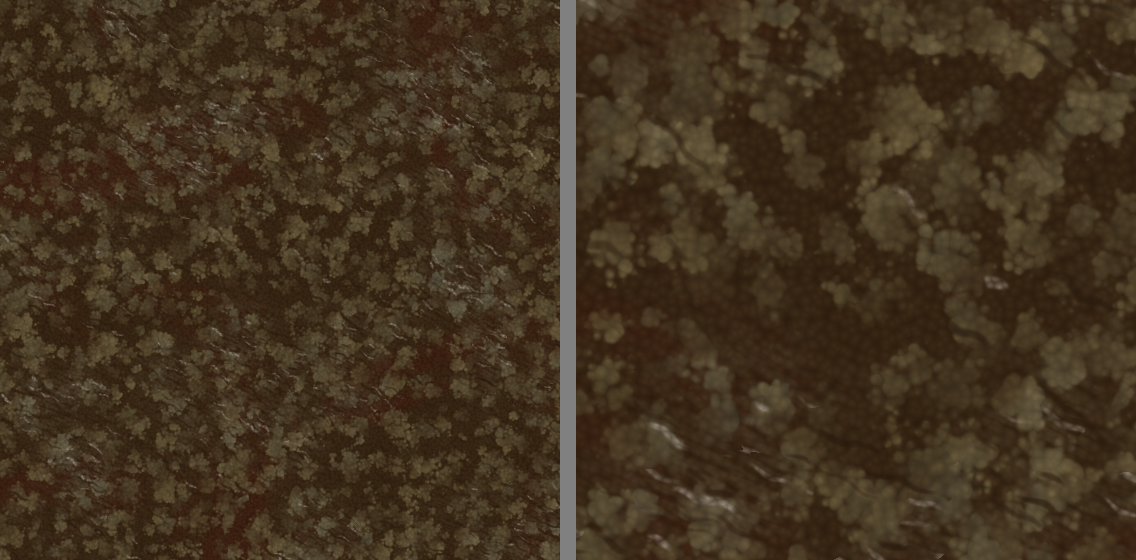
Left, the full canvas; right, a detail of the centre.
A WebGL 2 fragment shader for this texture:

```glsl
#version 300 es
precision highp float;
// Weathered brown bark covered in ragged olive lichen dabs and slanting pale scratches.

uniform vec2 u_resolution;
out vec4 fragColor;

const vec3 DARK_BARK = vec3(0.195, 0.125, 0.060);
const vec3 RED_BARK = vec3(0.220, 0.108, 0.055);
const vec3 WORN_BARK = vec3(0.270, 0.210, 0.135);
const vec3 OLIVE = vec3(0.385, 0.325, 0.205);
const vec3 GREY_GREEN = vec3(0.405, 0.375, 0.290);
const vec3 SCRATCH = vec3(0.570, 0.530, 0.490);
const float GRAIN_ANGLE = -0.52;

vec3 hash3(vec2 p) {
    vec3 q = fract(p.xyx * vec3(0.1031, 0.1030, 0.0973));
    q += dot(q, q.yxz + 33.33);
    return fract((q.xxy + q.yzz) * q.zyx);
}

vec2 rotate(vec2 p, float angle) {
    float c = cos(angle), s = sin(angle);
    return vec2(c * p.x + s * p.y, c * p.y - s * p.x);
}

// Distance to the nearest scattered point.
float cellular(vec2 p) {
    vec2 cell = floor(p);
    float nearest = 2.0;
    for (int y = -1; y <= 1; y++)
    for (int x = -1; x <= 1; x++) {
        vec2 id = cell + vec2(x, y);
        nearest = min(nearest, length(p - id - hash3(id + 91.0).xy));
    }
    return nearest;
}

// Smooth irregular patches from layered, turned sines, about -1 to 1.
float patches(vec2 p, float seed) {
    float sum = 0.0, weight = 0.5;
    for (int i = 0; i < 4; i++) {
        p = rotate(p, 1.1) + seed;
        p += 0.6 * sin(p.yx * 1.3 + seed);
        sum += weight * sin(p.x) * sin(p.y + seed);
        p *= 1.7;
        weight *= 0.7;
    }
    return sum;
}

// Paints overlapping lichen dabs, dense on one side and thinning on the other.
vec3 paintDabs(vec3 base, vec2 uv, float scale, float seed, float ragged, float paleness) {
    vec2 p = uv * scale + seed;
    vec2 cell = floor(p);
    for (int y = -1; y <= 1; y++)
    for (int x = -1; x <= 1; x++) {
        vec2 id = cell + vec2(x, y);
        vec3 rnd = hash3(id);
        vec3 look = hash3(id + 47.0);
        vec2 d = rotate(p - id - rnd.xy, look.x * 6.283);
        d.y *= mix(1.0, 1.6, look.y);
        float radius = mix(0.52, 0.86, rnd.z);
        float edge = length(d) + ragged * 0.72;
        float cover = 1.0 - smoothstep(radius - 0.16, radius + 0.08, edge);
        float fade = smoothstep(-0.45, 0.2, d.x);
        float opacity = mix(0.35, 1.0, look.z) * mix(0.35, 1.0, fade);
        vec3 tone = mix(OLIVE, GREY_GREEN, clamp(paleness + 0.4 * look.y, 0.0, 1.0));
        tone *= mix(0.85, 1.08, look.x) * (1.05 - 0.35 * ragged);
        base = mix(base, tone, cover * opacity);
    }
    return base;
}

// Strength of thin tapered scratches along x.
float scratches(vec2 p, vec2 scale, float density, float seed) {
    vec2 cell = floor(p * scale + seed);
    float strength = 0.0;
    for (int y = -1; y <= 1; y++)
    for (int x = -1; x <= 1; x++) {
        vec2 id = cell + vec2(x, y);
        vec3 rnd = hash3(id + seed);
        vec3 look = hash3(id + seed + 19.0);
        vec2 d = rotate(p - (id + rnd.xy - seed) / scale, (look.x - 0.5) * 0.4);
        float along = abs(d.x) * scale.x / mix(0.15, 0.6, look.y);
        float width = mix(0.0010, 0.0034, look.z) * (1.0 - 0.7 * min(along, 1.0));
        float line = 1.0 - smoothstep(width * 0.3, width + 0.0012, abs(d.y));
        line *= 1.0 - smoothstep(0.4, 1.0, along);
        strength = max(strength, line * step(rnd.z, density) * mix(0.3, 1.0, look.z));
    }
    return strength;
}

void main() {
    vec2 uv = gl_FragCoord.xy / u_resolution.y;
    float wear = patches(uv * 11.0, 2.3);
    vec2 grain = rotate(uv, GRAIN_ANGLE);
    grain.y += 0.012 * sin(grain.x * 9.0 + 4.0 * sin(grain.y * 5.0));
    vec2 rough = grain + 0.0016 * sin(grain.yx * vec2(410.0, 230.0));

    // Bark with fine slanted fibres
    float fibre = cellular(grain * vec2(35.0, 150.0));
    float speck = cellular(uv * 170.0);
    vec3 color = mix(DARK_BARK, RED_BARK, smoothstep(0.0, 0.6, patches(uv * 8.0, 5.1)));
    float worn = smoothstep(-0.4, 0.6, wear) * (1.0 - smoothstep(0.2, 0.75, fibre));
    color = mix(color, WORN_BARK, 0.2 * (1.0 - speck) + 0.6 * worn);

    // Lichen in two sizes
    float ragged = 0.55 * cellular(uv * 60.0) + 0.45 * cellular(uv * 130.0 + 7.0);
    float thickness = 0.12 * patches(uv * 14.0, 8.7);
    float paleness = smoothstep(0.0, 0.7, wear) * 0.7;
    color = paintDabs(color, uv, 19.0, 3.0, ragged - thickness, paleness);
    color = paintDabs(color, uv, 28.0, 61.0, ragged - thickness, paleness);

    // Dark cracks, then pale scratches gathered in worn places
    float exposed = smoothstep(0.0, 0.6, wear);
    float cracks = scratches(rough, vec2(18.0, 75.0), 0.25 + 0.4 * exposed, 11.0);
    color = mix(color, DARK_BARK * 0.85, 0.7 * cracks);
    float pale = scratches(rough, vec2(26.0, 95.0), 0.02 + 0.4 * exposed, 29.0);
    pale = max(pale, scratches(rough, vec2(10.0, 40.0), 0.05, 83.0));
    color = mix(color, SCRATCH, pale * (0.85 - 0.8 * speck));

    color *= 1.09 - 0.22 * speck;
    fragColor = vec4(color, 1.0);
}
```
